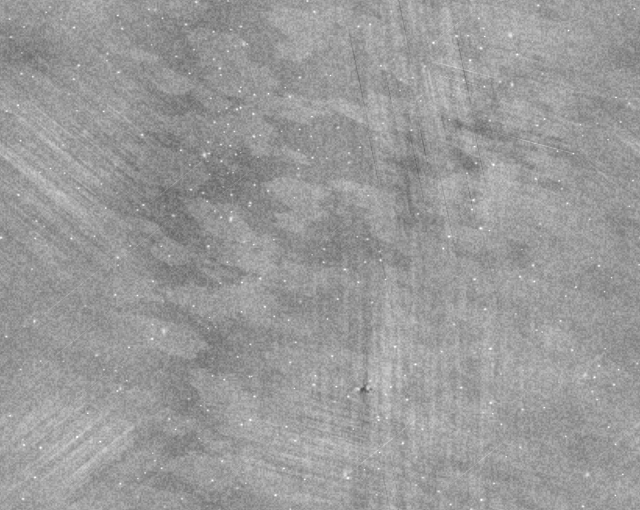
A WebGL 2 fragment shader for this texture:

```glsl
#version 300 es
precision highp float;
// Worn grey metal plate: cloudy tone, dark smudges, brushed streaks in five
// directions, thin scratches, pale specks and fine grain. All noise lives on
// wrapped lattices sheared by whole numbers, so the sheet tiles on both axes.

#define BASE_GREY 0.601
#define CLOUD 0.24
#define PATCH_TONE 0.085
#define MOTTLE 0.085
#define SMUDGE 0.11
#define STREAK 0.25
#define SCRATCH 0.15
#define SPECK 0.34
#define GRAIN 0.13

uniform vec2 u_resolution;
out vec4 fragColor;

// Random value of a lattice cell, wrapped to n cells
float rnd(ivec2 cell, ivec2 n, int seed) {
  uvec2 c = uvec2((cell + 8 * n) % n);
  uint h = c.x * 1597u + c.y * 51749u + uint(seed) * 93563u;
  h = (h ^ (h >> 16)) * 0x7feb352du;
  h = (h ^ (h >> 15)) * 0x846ca68bu;
  h ^= h >> 16;
  return float(h & 0xffffu) / 65535.0;
}

// Smooth value noise, centred on zero
float noise(vec2 q, ivec2 n, int seed) {
  vec2 g = q * vec2(n), f = fract(g);
  ivec2 c = ivec2(floor(g));
  f = f * f * (3.0 - 2.0 * f);
  float low = mix(rnd(c, n, seed), rnd(c + ivec2(1, 0), n, seed), f.x);
  float high = mix(rnd(c + ivec2(0, 1), n, seed), rnd(c + 1, n, seed), f.x);
  return mix(low, high, f.y) - 0.5;
}

float layers(vec2 q, ivec2 n, int seed) {
  float sum = 0.0, gain = 0.5;
  for (int i = 0; i < 5; i++) {
    sum += gain * noise(q, n, seed + i);
    n *= 2;
    gain *= 0.55;
  }
  return sum;
}

// Cellular soft spots; radius is measured in cells
float spots(vec2 q, ivec2 n, vec2 radius, float density, int seed) {
  vec2 g = q * vec2(n);
  ivec2 base = ivec2(floor(g));
  float v = 0.0;
  for (int j = -1; j <= 1; j++)
    for (int i = -1; i <= 1; i++) {
      ivec2 c = base + ivec2(i, j);
      vec2 centre = vec2(c) + vec2(rnd(c, n, seed), rnd(c, n, seed + 1));
      vec2 d = (g - centre) / (radius * mix(0.55, 1.0, rnd(c, n, seed + 2)));
      float on = smoothstep(0.0, 0.1, density - rnd(c, n, seed + 3));
      v = max(v, on * exp(-dot(d, d)));
    }
  return v;
}

// Periodic bell-shaped region
float region(vec2 p, vec2 centre, vec2 radius) {
  vec2 k = (cos(6.28319 * (p - centre)) - 1.0) * 0.0507 / (radius * radius);
  return exp(k.x + k.y);
}

// Brushed lines: q.x runs across them, q.y along them
float streaks(vec2 q, ivec2 n, int seed) {
  return 0.6 * noise(q, n, seed) + 0.5 * noise(q, n * ivec2(2, 3), seed + 1)
       + 0.4 * noise(q, max(n / ivec2(4, 1), ivec2(1)), seed + 2);
}

void main() {
  vec2 p = gl_FragCoord.xy / u_resolution;
  vec2 fall = vec2(p.x + p.y, p.x), rise = vec2(p.x - p.y, p.x);
  vec2 lean = vec2(6.0 * p.x + p.y, p.y), shallow = vec2(p.x + 3.0 * p.y, p.x);

  // Broad tone
  float cloud = layers(p, ivec2(4, 3), 10);
  float middle = region(p, vec2(0.46, 0.70), vec2(0.17, 0.24));
  float left = region(p, vec2(0.12, 0.66), vec2(0.17, 0.19));
  float right = region(p, vec2(0.78, 0.70), vec2(0.11, 0.20));
  float corner = region(p, vec2(0.12, 0.13), vec2(0.14, 0.13));
  float column = region(p, vec2(0.31, 0.42), vec2(0.07, 0.32));
  float stain = region(p, vec2(0.635, 0.63), vec2(0.03, 0.11));
  float tone = BASE_GREY + CLOUD * cloud
    + PATCH_TONE * (0.7 * left + 0.6 * corner - 0.8 * middle - 0.6 * column - stain
    - 0.7 * region(p, vec2(0.04, 0.90), vec2(0.07, 0.07)) + 0.08);

  // Ragged mottling and separate smudges
  float ragged = layers(shallow.yx, ivec2(15, 9), 20) + 0.25 * cloud;
  float worn = min(1.0, middle + column + 0.6 * right + 0.3);
  tone -= MOTTLE * worn * (smoothstep(-0.03, 0.10, ragged) - 0.35);
  float dabs = spots(lean, ivec2(3, 13), vec2(0.28, 0.42), 0.8, 30);
  tone -= SMUDGE * right * (dabs * (0.9 + 2.0 * ragged) - 0.2);

  // Brushed streaks, each direction in its own part of the plate
  float upright = region(p, vec2(0.64, 0.27), vec2(0.21, 0.32));
  float slanted = region(p, vec2(0.67, 0.80), vec2(0.10, 0.25));
  float level = region(p, vec2(0.82, 0.77), vec2(0.15, 0.25));
  float lower = region(p, vec2(0.52, 0.13), vec2(0.18, 0.14));
  float brushed = 1.1 * left * streaks(fall, ivec2(110, 5), 40)
    + 0.8 * corner * streaks(rise, ivec2(90, 5), 50)
    + 0.55 * upright * streaks(p, ivec2(130, 4), 60)
    + 0.6 * slanted * streaks(lean, ivec2(24, 4), 70)
    + 0.5 * (level + lower) * streaks(shallow, ivec2(44, 6), 80);
  tone += STREAK * brushed * (0.9 + 1.5 * cloud);

  // Thin scratches, pale and dark
  tone += SCRATCH * spots(shallow, ivec2(26, 6), vec2(0.13, 0.45), 0.02 + 0.15 * level, 90);
  tone += 0.6 * SCRATCH * spots(rise, ivec2(70, 6), vec2(0.12, 0.45), 0.07, 100);
  tone -= 0.6 * SCRATCH * spots(lean, ivec2(18, 5), vec2(0.12, 0.45), 0.04 + 0.3 * slanted, 110);

  // Pale specks, crowded along one worn line, and a small chipped pit
  float trail = region(p, vec2(0.35, 0.68), vec2(0.045, 0.22));
  tone += SPECK * spots(p, ivec2(64, 51), vec2(0.15, 0.13), 0.15 + 0.4 * trail, 120);
  tone += SPECK * spots(p, ivec2(24, 19), vec2(0.09, 0.11), 0.07 + 0.45 * trail, 130);
  tone += region(p, vec2(0.57, 0.237), vec2(0.013, 0.008)) * noise(p, ivec2(200, 160), 140);

  // Fine grain
  tone += GRAIN * (noise(p, ivec2(410, 326), 150) + 0.4 * noise(p, ivec2(190, 150), 160));
  fragColor = vec4(vec3(clamp(tone, 0.0, 1.0)), 1.0);
}
```
